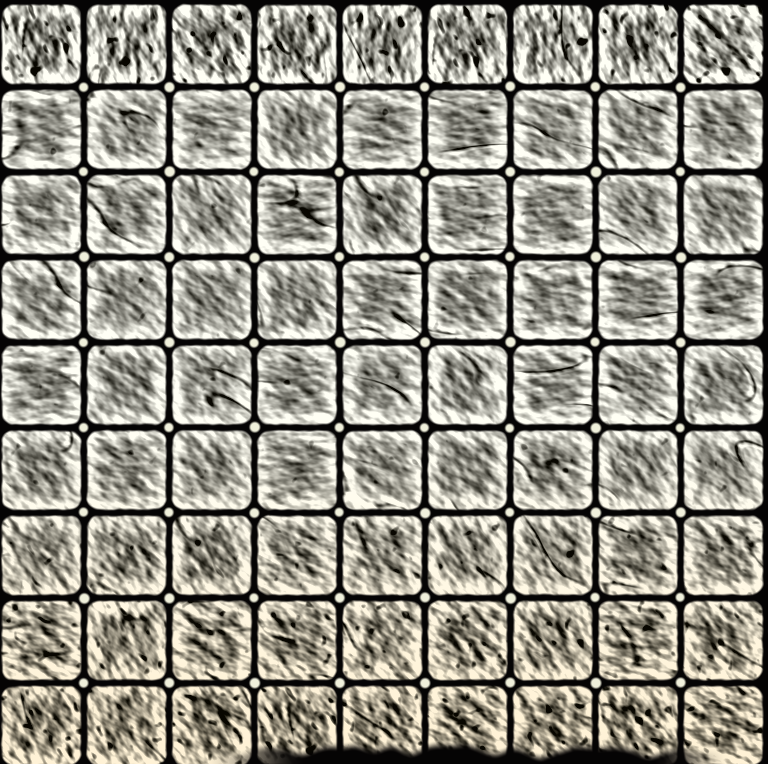
Reproduce this texture procedurally as a Shadertoy shader.

```glsl
// Worn stone mosaic: square pale tiles in a black grid with light studs at the crossings.
#define GRID vec2(9.009, 8.97)      // tiles across and down
#define GRID_SHIFT vec2(0.015, 0.05)
#define TILE_HALF 0.461             // half width of a tile, in cells
#define CORNER_RADIUS 0.13
#define STUD_RADIUS 0.056
#define RIM_LIGHT 0.95
#define CORE_LIGHT 0.53
#define GRAIN_SCALE vec2(4.5, 9.0)  // along and across the streaks
#define GRAIN_GAIN 0.30
#define RELIEF_GAIN 0.42
#define GROUT_COLOR vec3(0.02, 0.014, 0.014)
#define STUD_COLOR vec3(0.94, 0.94, 0.86)

vec2 hash2(vec2 p) {
    vec3 h = fract(p.xyx * vec3(0.1031, 0.1030, 0.0973));
    h += dot(h, h.yzx + 33.33);
    return fract((h.xx + h.yz) * h.zy);
}

// Gradient noise, roughly -0.7 to 0.7
float cornerSlope(vec2 cell, vec2 f, vec2 corner) {
    float a = 6.2832 * hash2(cell + corner).x;
    return dot(vec2(cos(a), sin(a)), f - corner);
}

float gradientNoise(vec2 p) {
    vec2 i = floor(p), f = p - i;
    vec2 u = f * f * f * (f * (f * 6.0 - 15.0) + 10.0);
    float low = mix(cornerSlope(i, f, vec2(0, 0)), cornerSlope(i, f, vec2(1, 0)), u.x);
    float high = mix(cornerSlope(i, f, vec2(0, 1)), cornerSlope(i, f, vec2(1, 1)), u.x);
    return mix(low, high, u.y);
}

float fbm(vec2 p) {
    float sum = 0.0, gain = 1.0;
    for (int i = 0; i < 3; i++) {
        sum += gain * gradientNoise(p);
        p = mat2(1.6, 0.9, -0.9, 1.6) * p + 11.3;
        gain *= 0.5;
    }
    return sum;
}

float roundedBox(vec2 p, float halfSize, float radius) {
    vec2 q = abs(p) - halfSize + radius;
    return length(max(q, 0.0)) + min(max(q.x, q.y), 0.0) - radius;
}

mat2 rotation(float a) {
    return mat2(cos(a), -sin(a), sin(a), cos(a));
}

// Brightness of the stone at p (cell centred at 0), depth cells in from its edge
float stoneShade(vec2 p, vec2 tile, float depth) {
    vec2 seed = hash2(tile + 3.7);
    float topRow = step(7.5, tile.y);
    float lowRows = 1.0 - smoothstep(0.0, 3.5, tile.y);
    float wear = max(topRow, lowRows);

    // Bright rim fading to a grey core, with light gathered at the lower edge
    float core = smoothstep(0.0, 0.27, depth + 0.09 * gradientNoise(p * 5.0 + seed * 40.0));
    float shade = mix(RIM_LIGHT, CORE_LIGHT + 0.06 * (seed.x - 0.5), core) - 0.12 * p.y;

    // Streaked grain lit as a shallow relief
    float angle = -0.45 - 0.3 * lowRows - 0.6 * topRow + 0.7 * (seed.y - 0.5);
    vec2 q = rotation(angle) * p * GRAIN_SCALE + seed * 60.0;
    float grain = fbm(q);
    float relief = grain - fbm(q + vec2(0.12, 0.35));
    shade += (GRAIN_GAIN * grain + RELIEF_GAIN * relief) * (0.9 + 0.5 * wear);

    // Cracks with a pale lip
    vec2 c = q * vec2(0.22, 0.28);
    float fault = gradientNoise(c + 7.0) + 0.03 * grain;
    float present = smoothstep(0.05, 0.3, gradientNoise(c * 0.9 + 31.0));
    float crack = 1.0 - smoothstep(0.0, 0.06, abs(fault));
    float lip = 1.0 - smoothstep(0.0, 0.07, abs(fault - 0.11));
    shade += present * (0.22 * lip - 0.5 * crack);

    // Pits, denser in the worn rows
    float pitField = gradientNoise(q * vec2(1.6, 1.0) + 53.0);
    float pit = smoothstep(0.40 - 0.14 * wear, 0.62 - 0.1 * wear, pitField);
    return shade - pit * (0.4 + 0.35 * wear);
}

void mainImage(out vec4 fragColor, in vec2 fragCoord) {
    vec2 uv = fragCoord / iResolution.xy;
    vec2 grid = uv * GRID + GRID_SHIFT;
    vec2 tile = floor(grid);
    vec2 p = grid - tile - 0.5;
    float soft = max(0.018, 0.75 * GRID.y / iResolution.y);

    // Tile with a slightly chipped outline
    float dist = roundedBox(p, TILE_HALF, CORNER_RADIUS) + 0.014 * gradientNoise(grid * 9.0);
    float shade = clamp(stoneShade(p, tile, -dist), 0.03, 1.0);
    vec3 tint = mix(vec3(1.0, 0.95, 0.84), vec3(1.0, 1.0, 0.96), smoothstep(0.0, 0.5, uv.y));
    vec3 stone = shade * tint - vec3(0.0, 0.005, 0.035) * (1.0 - shade);
    vec3 color = mix(GROUT_COLOR, stone, 1.0 - smoothstep(-soft, soft, dist));

    // Studs at the inner crossings
    vec2 crossing = floor(grid + 0.5);
    vec2 jitter = hash2(crossing + 19.0) - 0.5;
    float studDist = length(grid - crossing - 0.015 * jitter) - STUD_RADIUS - 0.012 * jitter.x;
    vec2 inner = step(0.5, crossing) * step(crossing, vec2(8.5));
    color = mix(color, STUD_COLOR, inner.x * inner.y * (1.0 - smoothstep(-soft, soft, studDist)));

    // Dark ragged stain along the bottom edge
    float stainHeight = 0.016 + 0.02 * gradientNoise(vec2(uv.x * 22.0, 4.3));
    float stainSpan = smoothstep(0.26, 0.4, uv.x) * (1.0 - smoothstep(0.85, 0.95, uv.x));
    float stain = stainSpan * (1.0 - smoothstep(-0.006, 0.008, uv.y - stainHeight));
    color = mix(color, GROUT_COLOR, stain);

    fragColor = vec4(clamp(color, 0.0, 1.0), 1.0);
}
```
